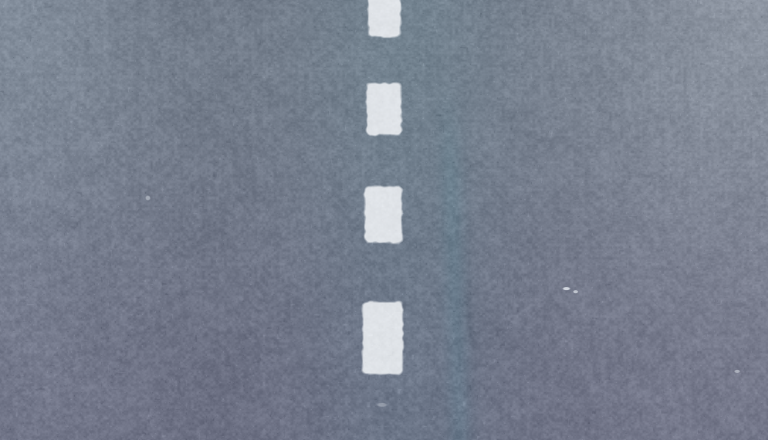
Write a Shadertoy shader that draws this texture.

```glsl
// Worn asphalt seen from above, with a dashed white centre line in mild perspective.
// Smooth gradients set the tone, layered value noise adds the grain,
// and rounded boxes in a loop paint the dashes.

const float ASPECT = 1.745;
const vec4 DASH_BOTTOM = vec4(0.150, 0.448, 0.693, 0.916);
const vec4 DASH_TOP = vec4(0.314, 0.577, 0.811, 1.040);
const vec3 PAINT = vec3(0.875, 0.890, 0.908);

float hash(vec2 p) {
    return fract(sin(dot(p, vec2(127.1, 311.7))) * 43758.5453);
}

float valueNoise(vec2 p) {
    vec2 cell = floor(p);
    vec2 f = fract(p);
    f = f * f * (3.0 - 2.0 * f);
    float low = mix(hash(cell), hash(cell + vec2(1.0, 0.0)), f.x);
    float high = mix(hash(cell + vec2(0.0, 1.0)), hash(cell + vec2(1.0, 1.0)), f.x);
    return mix(low, high, f.y);
}

float roundedBox(vec2 p, vec2 halfSize, float radius) {
    vec2 q = abs(p) - halfSize + radius;
    return length(max(q, 0.0)) + min(max(q.x, q.y), 0.0) - radius;
}

float band(float x, float centre, float width) {
    float d = (x - centre) / width;
    return exp(-d * d);
}

float fleck(vec2 p, vec2 centre, vec2 radius) {
    return 1.0 - smoothstep(0.5, 1.2, length((p - centre) / radius));
}

// Broad tone: cool centre, paler upper corners, violet lower half
vec3 roadTone(vec2 p) {
    vec3 tone = mix(vec3(0.435, 0.450, 0.525), vec3(0.462, 0.500, 0.555),
                    smoothstep(0.0, 0.95, p.y));
    float rightSheen = smoothstep(1.05, 1.75, p.x) * mix(0.25, 1.0, p.y);
    float leftSheen = (1.0 - smoothstep(0.0, 0.45, p.x)) * mix(0.3, 1.0, p.y);
    tone += vec3(0.085, 0.078, 0.072) * rightSheen;
    tone += vec3(0.045, 0.050, 0.050) * leftSheen;
    tone += vec3(-0.014, 0.010, 0.006) * band(p.x, 0.92, 0.20);
    return tone;
}

// Lengthwise joints and faint wheel tracks
vec3 roadJoints(vec2 p) {
    float rightJoint = 1.071 - 0.035 * p.y + 0.003 * (valueNoise(p.yy * 30.0) - 0.5);
    float leftJoint = 0.295 + 0.018 * p.y;
    float fade = 1.0 - smoothstep(0.55, 0.85, p.y);
    float coolStrip = band(p.x, rightJoint - 0.025, 0.026) * fade;
    float darkEdge = band(p.x, rightJoint + 0.006, 0.006) * fade;
    vec3 shift = vec3(-0.018, 0.014, 0.012) * coolStrip - 0.018 * darkEdge;
    shift -= 0.014 * band(p.x, leftJoint, 0.012) * smoothstep(0.25, 0.8, p.y);
    shift -= 0.010 * band(p.x, 0.50, 0.16);
    return shift;
}

// Aggregate at several sizes, with sparse pale and dark stones
float asphaltGrain(vec2 p) {
    float grain = 0.022 * (valueNoise(p * 18.0) - 0.5);
    grain += 0.036 * (valueNoise(p * 75.0 + 7.0) - 0.5);
    grain += 0.060 * (valueNoise(p * 160.0 + 19.0) - 0.5);
    grain += 0.034 * (valueNoise(p * 290.0 + 41.0) - 0.5);
    float stone = valueNoise(p * 130.0 + 63.0);
    grain += 0.045 * smoothstep(0.88, 1.0, stone);
    grain -= 0.040 * smoothstep(0.12, 0.0, stone);
    return grain;
}

// Coverage of all dashes; they widen towards the viewer
float dashedLine(vec2 p, float blur) {
    float cover = 0.0;
    float rough = 0.004 * (valueNoise(p * 95.0 + 5.0) - 0.5);
    for (int i = 0; i < 4; i++) {
        float middle = 0.5 * (DASH_BOTTOM[i] + DASH_TOP[i]);
        float halfHeight = 0.5 * (DASH_TOP[i] - DASH_BOTTOM[i]);
        vec2 centre = vec2(0.868 + 0.006 * middle, middle);
        float halfWidth = 0.0485 - 0.0120 * middle;
        float d = roundedBox(p - centre, vec2(halfWidth, halfHeight), 0.010) + rough;
        cover = max(cover, 1.0 - smoothstep(-blur, blur, d));
    }
    return cover;
}

// Small pale scraps lying on the surface
float debris(vec2 p) {
    float scraps = fleck(p, vec2(1.287, 0.344), vec2(0.009, 0.004));
    scraps += 0.8 * fleck(p, vec2(1.308, 0.337), vec2(0.006, 0.004));
    scraps += 0.6 * fleck(p, vec2(1.675, 0.156), vec2(0.007, 0.004));
    scraps += 0.5 * fleck(p, vec2(0.336, 0.550), vec2(0.006, 0.006));
    scraps += 0.4 * fleck(p, vec2(0.868, 0.080), vec2(0.012, 0.005));
    return min(scraps, 1.0);
}

void mainImage(out vec4 fragColor, in vec2 fragCoord) {
    vec2 p = fragCoord / iResolution.xy * vec2(ASPECT, 1.0);
    float blur = max(0.0035, 1.0 / iResolution.y);
    float grain = asphaltGrain(p);

    vec3 color = roadTone(p) + roadJoints(p) + grain;
    color = mix(color, vec3(0.82, 0.84, 0.87), debris(p));
    color = mix(color, PAINT + 0.35 * grain, dashedLine(p, blur));

    fragColor = vec4(clamp(color, 0.0, 1.0), 1.0);
}
```
